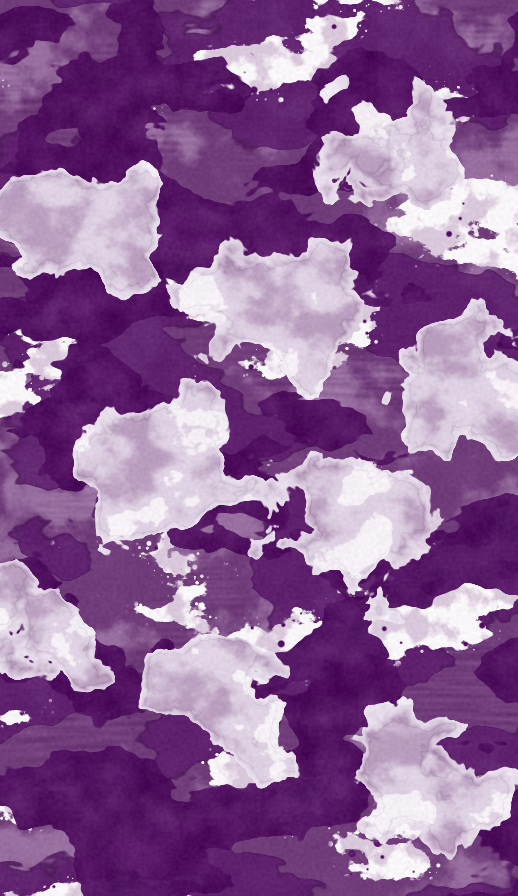
This texture is drawn by a Shadertoy shader. Its source:

```glsl
vec2 hash22(vec2 p) {
    vec3 q = fract(p.xyx * vec3(0.1031, 0.1030, 0.0973));
    q += dot(q, q.yzx + 33.33);
    return fract((q.xx + q.yz) * q.zy);
}

float cornerSlope(vec2 cell, vec2 offset) {
    float angle = 6.2832 * hash22(cell).x;
    return dot(vec2(cos(angle), sin(angle)), offset);
}

float gradientNoise(vec2 p) {
    vec2 i = floor(p), f = fract(p);
    vec2 u = f * f * f * (f * (f * 6.0 - 15.0) + 10.0);
    vec2 e = vec2(1.0, 0.0);
    return mix(mix(cornerSlope(i, f), cornerSlope(i + e, f - e), u.x),
               mix(cornerSlope(i + e.yx, f - e.yx), cornerSlope(i + 1.0, f - 1.0), u.x), u.y);
}

float fbm(vec2 p) {
    float sum = 0.0, amp = 1.0;
    for (int i = 0; i < 5; i++) {
        sum += amp * gradientNoise(p);
        p = mat2(1.6, 1.2, -1.2, 1.6) * p + 17.3;
        amp *= 0.5;
    }
    return sum;
}

// Scattered droplets, one candidate per cell
float splatter(vec2 p, float cells, float density) {
    vec2 id = floor(p * cells) + 91.0;
    vec2 rnd = hash22(id);
    float radius = 0.06 + 0.2 * rnd.y * rnd.y;
    float d = length(fract(p * cells) - 0.3 - 0.4 * hash22(id + 57.0)) - radius;
    return step(rnd.x, density) * smoothstep(0.06, -0.06, d);
}

// Signed distance to the nearest pale stain
float paleStains(vec2 p, float width) {
    float d = 1.0;
    for (int i = 0; i < 9; i++) {
        float n = float(i);
        vec2 rnd = hash22(vec2(n + 3.0, 41.0));
        vec2 q = p - vec2(width * fract(0.82 + 0.618 * n), 0.13 + 0.088 * n);
        float a = 0.7 * (rnd.x - 0.6);
        q = mat2(cos(a), -sin(a), sin(a), cos(a)) * q;
        float stretch = 1.05 + 0.45 * rnd.y;
        d = min(d, length(q * vec2(1.0 / stretch, stretch)) - 0.062 - 0.024 * rnd.x);
    }
    return d + 0.1 * fbm(p * 10.0 + 60.0);
}

void mainImage(out vec4 fragColor, in vec2 fragCoord) {
    vec2 p = fragCoord / iResolution.y;
    vec3 white = vec3(0.98, 0.97, 0.98);
    vec3 dark = vec3(0.31, 0.06, 0.37);
    vec3 mid = vec3(0.44, 0.24, 0.48);
    vec3 lilac = vec3(0.59, 0.43, 0.62);

    // Wobble that rounds the stain outlines into lobes
    vec2 w = p + 0.013 * vec2(gradientNoise(p * 22.0 + 5.0), gradientNoise(p * 22.0 + 80.0));
    float mottle = fbm(p * 28.0 + 30.0);
    float grain = gradientNoise(p * 230.0);
    float streaks = gradientNoise(p * vec2(14.0, 190.0) + 9.0);

    // Mid wash with dry horizontal brushing
    float wash = fbm(w * vec2(5.0, 8.0) + 20.0);
    vec3 col = mix(mid, lilac, smoothstep(0.0, 0.4, wash + 0.35 * mottle));
    col += 0.09 * streaks * smoothstep(-0.1, 0.3, fbm(p * 6.0 + 44.0));

    // First dark layer, translucent
    float under = fbm(w * vec2(4.0, 7.0) + 110.0) - 0.04;
    col = mix(col, dark + 0.05, 0.85 * smoothstep(-0.012, 0.012, under));
    col *= 1.0 - 0.12 * smoothstep(0.03, 0.0, abs(under - 0.015));

    // Bare paper with ragged edges and flecks
    float bare = fbm(p * vec2(4.5, 8.0) + 150.0) - 0.2;
    float ragged = bare + 0.16 * fbm(p * vec2(38.0, 55.0) + 7.0);
    float flecks = max(splatter(p, 75.0, 0.3), splatter(p + 0.37, 130.0, 0.25));
    float paper = smoothstep(-0.015, 0.02, ragged);
    paper = max(paper, flecks * smoothstep(-0.16, -0.04, bare));
    vec3 paperTone = mix(white, vec3(0.75, 0.64, 0.76), 0.6 * smoothstep(0.1, 0.5, mottle + 0.2));
    col = mix(col, paperTone, paper);

    // Second dark layer, denser, laid over paper and wash
    float over = fbm(w * vec2(4.5, 7.5) + 230.0) - 0.07;
    float inked = smoothstep(-0.01, 0.01, over);
    vec3 ink = dark + 0.05 * mottle + 0.03 * smoothstep(0.15, 0.4, over);
    col = mix(col, ink, 0.96 * inked);
    float drops = splatter(p + 0.71, 55.0, 0.14) * smoothstep(-0.12, 0.0, bare);
    col = mix(col, dark, drops);

    // Pale stains: cloudy body, bleached rim, white pools
    float stain = paleStains(w, iResolution.x / iResolution.y);
    float cloud = fbm(p * vec2(11.0, 15.0) + 300.0) + 0.3 * mottle;
    vec3 pale = mix(vec3(0.73, 0.62, 0.75), vec3(0.87, 0.82, 0.89), smoothstep(-0.4, 0.12, cloud));
    pale = mix(pale, white, 0.8 * smoothstep(0.24, 0.34, cloud));
    pale = mix(pale, vec3(0.93, 0.9, 0.94), 0.65 * smoothstep(-0.016, -0.004, stain));
    pale -= 0.06 * smoothstep(0.003, 0.0, abs(stain + 0.017));
    col = mix(col, pale, smoothstep(0.0015, -0.0015, stain));

    // Paper tooth
    col += 0.035 * grain + 0.02 * mottle;
    fragColor = vec4(clamp(col, 0.0, 1.0), 1.0);
}
```
